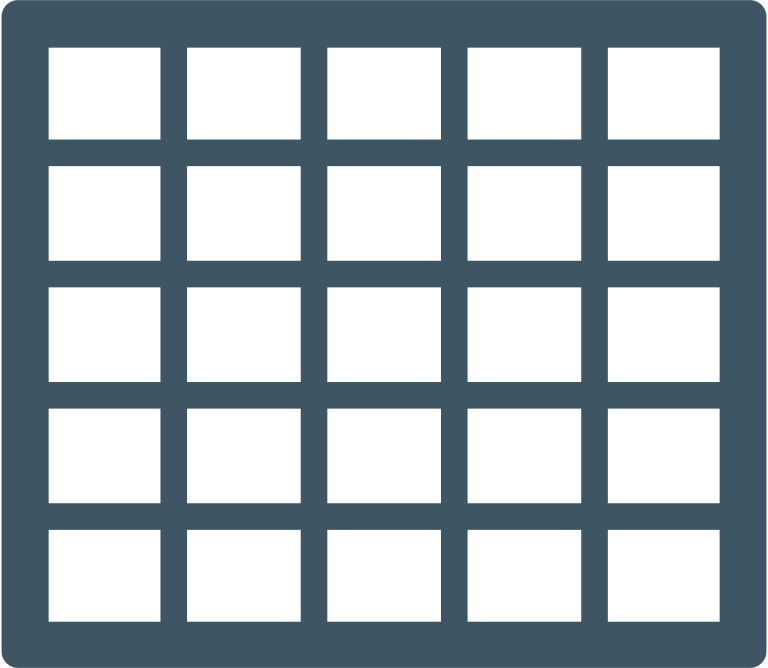
Reproduce this pattern procedurally as a WebGL 2 fragment shader.

```glsl
#version 300 es
precision highp float;

uniform vec2 u_resolution;
out vec4 outColor;

// Lengths are fractions of the canvas width
#define ASPECT (512.0 / 446.0)
#define PANEL_HALF vec2(0.4987, 0.4354)
#define CORNER_RADIUS 0.0215
#define GRID_HALF vec2(0.4375, 0.3743)
#define GRID_CENTER vec2(0.0002, -0.0009)
#define PITCH vec2(0.1829, 0.1581)
#define BAR_WIDTH 0.0347
#define SLATE vec3(0.245, 0.338, 0.393)
#define PAPER vec3(1.0)

float roundedBox(vec2 p, vec2 halfSize, float radius) {
    vec2 d = abs(p) - halfSize + radius;
    return length(max(d, 0.0)) + min(max(d.x, d.y), 0.0) - radius;
}

// Signed distance to the repeated openings, kept per axis; negative inside
vec2 openings(vec2 p) {
    vec2 toBar = abs(fract(p / PITCH) - 0.5) * PITCH;
    return max(0.5 * BAR_WIDTH - toBar, abs(p) - GRID_HALF);
}

void main() {
    float scale = min(u_resolution.x, u_resolution.y * ASPECT);
    vec2 p = (gl_FragCoord.xy - 0.5 * u_resolution) / scale;

    // Edge coverage over one pixel
    float panel = clamp(0.5 - roundedBox(p, PANEL_HALF, CORNER_RADIUS) * scale, 0.0, 1.0);
    vec2 inside = clamp(0.5 - openings(p - GRID_CENTER) * scale, 0.0, 1.0);
    float opening = inside.x * inside.y;

    outColor = vec4(mix(PAPER, SLATE, panel * (1.0 - opening)), 1.0);
}
```
